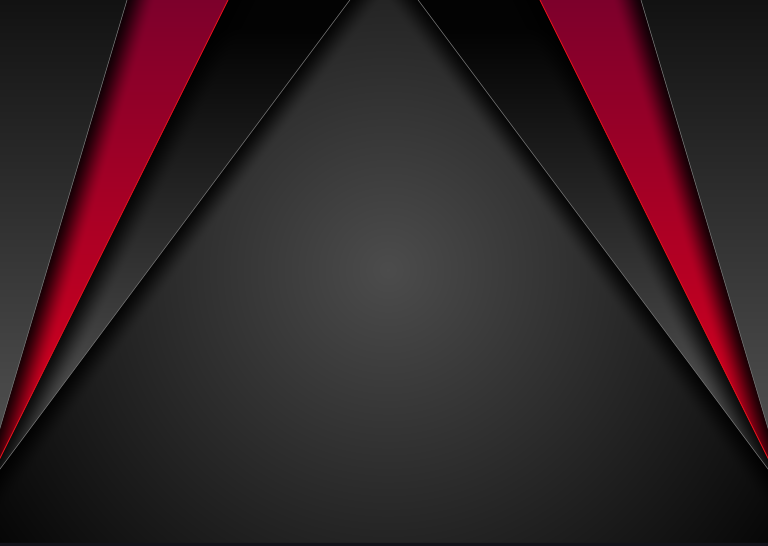
This background is drawn by a Shadertoy shader. Its source:

```glsl
// Mirrored dark and crimson slanted panels over a softly lit charcoal backdrop.

const vec3 CRIMSON_TOP = vec3(0.49, 0.0, 0.17);
const vec3 CRIMSON_LOW = vec3(0.79, 0.0, 0.125);
const vec3 RED_RIM     = vec3(0.86, 0.06, 0.10);
const vec3 GREY_RIM    = vec3(0.44);
const vec3 FOOT_STRIP  = vec3(0.075, 0.075, 0.10);

// Signed distance to the line from top to foot, positive on the outer side.
float outerSide(vec2 p, vec2 top, vec2 foot) {
    vec2 d = normalize(foot - top);
    return dot(p - top, vec2(-d.y, d.x));
}

// Darkens a surface just inside a panel edge.
vec3 castShadow(vec3 color, float side, float width, float strength) {
    float light = smoothstep(-0.15 * width, width, -side);
    return color * mix(1.0 - strength, 1.0, light);
}

// Lays a panel over the surface, with a thin rim on its inner edge.
vec3 layPanel(vec3 below, vec3 panel, vec3 rim, float side, float rimWidth, float aa) {
    vec3 color = mix(below, panel, smoothstep(-0.5 * aa, 0.5 * aa, side));
    float line = 1.0 - smoothstep(0.0, aa, abs(side) - 0.5 * rimWidth + 0.5 * aa);
    return mix(color, rim, line * min(1.0, rimWidth / aa));
}

vec3 backdrop(vec2 p) {
    float d = length(p - vec2(0.008, 0.505));
    return vec3(max(0.0, 0.297 - 0.315 * d));
}

void mainImage(out vec4 fragColor, in vec2 fragCoord) {
    float aa = 1.0 / iResolution.y;
    float halfWidth = 0.5 * iResolution.x * aa;
    vec2 p = fragCoord * aa - vec2(halfWidth, 0.0);
    vec2 q = vec2(abs(p.x), p.y);
    float drop = 1.0 - p.y;

    // Panel edges, from the innermost outwards
    float innerSide = outerSide(q, vec2(0.0625, 1.0), vec2(0.7033, 0.141));
    float redSide   = outerSide(q, vec2(0.2857, 1.0), vec2(0.7033, 0.161));
    float outerEdge = outerSide(q, vec2(0.4707, 1.0), vec2(0.7033, 0.216));

    // Panel gradients
    vec3 innerPanel = vec3(clamp(0.43 * (drop - 0.03), 0.01, 0.29));
    vec3 redPanel = mix(CRIMSON_TOP, CRIMSON_LOW, clamp(drop / 0.68, 0.0, 1.0));
    vec3 outerPanel = vec3(0.07 + 0.30 * drop);

    // Stack the layers, each shaded by the one above
    vec3 color = castShadow(backdrop(p), innerSide, 0.048, 0.92);
    innerPanel = castShadow(innerPanel, redSide, 0.05, 0.9);
    color = layPanel(color, innerPanel, GREY_RIM, innerSide, 0.0016, aa);
    redPanel = castShadow(redPanel, outerEdge, 0.052, 0.93);
    color = layPanel(color, redPanel, RED_RIM, redSide, 0.002, aa);
    color = layPanel(color, outerPanel, GREY_RIM, outerEdge, 0.0016, aa);

    // Thin strip along the foot
    float foot = 1.0 - smoothstep(-0.5 * aa, 0.5 * aa, p.y - 0.006);
    color = mix(color, FOOT_STRIP, foot);

    fragColor = vec4(color, 1.0);
}
```
